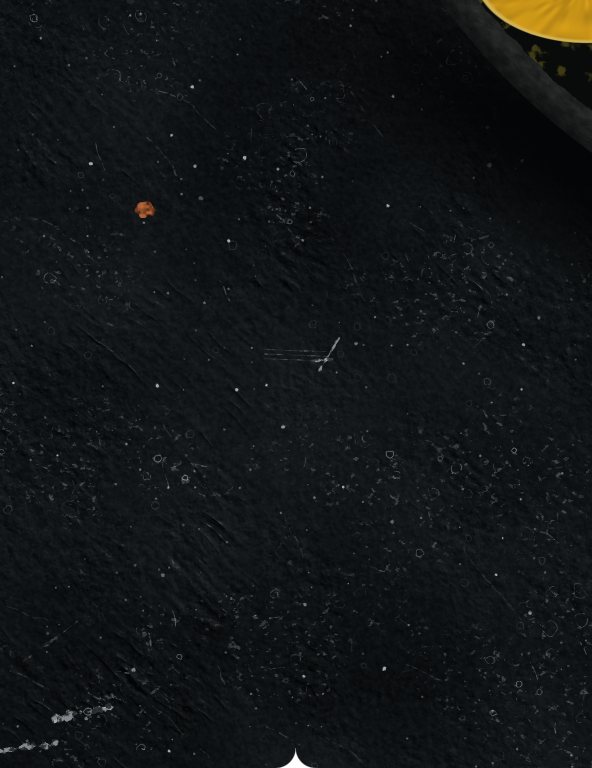
Reproduce this texture procedurally as a Shadertoy shader.

```glsl
float hash(vec2 p) {
    return fract(sin(dot(p, vec2(127.1, 311.7))) * 43758.5453);
}

float noise(vec2 p) {
    vec2 i = floor(p), f = fract(p);
    f = f * f * (3.0 - 2.0 * f);
    return mix(mix(hash(i), hash(i + vec2(1, 0)), f.x),
               mix(hash(i + vec2(0, 1)), hash(i + vec2(1, 1)), f.x), f.y);
}

float fbm(vec2 p) {
    float sum = 0.0, amp = 0.5;
    for (int i = 0; i < 4; i++) {
        p = mat2(1.6, 1.2, -1.2, 1.6) * p + 7.3;
        sum += amp * noise(p);
        amp *= 0.5;
    }
    return sum;
}

// Soft coverage of a shape from its signed distance
float fill(float d) {
    float px = max(0.8 / iResolution.y, 0.0011);
    return 1.0 - smoothstep(-px, px, d);
}

float segment(vec2 p, vec2 a, vec2 b) {
    vec2 pa = p - a, ba = b - a;
    return length(pa - ba * clamp(dot(pa, ba) / dot(ba, ba), 0.0, 1.0));
}

// Plaster height: fine lumps, with thin broken trowel ridges where worked
float plaster(vec2 p) {
    vec2 q = p + 0.02 * vec2(fbm(p * 5.0), fbm(p * 5.0 + 9.0));
    vec2 s = vec2(dot(q, vec2(0.74, -0.67)), dot(q, vec2(0.67, 0.74)));
    s.y += 0.004 * noise(q * 45.0);
    float worked = smoothstep(0.42, 0.6, fbm(p * 3.0 + 3.0));
    float ridge = 1.0 - abs(2.0 * noise(s * vec2(13.0, 75.0)) - 1.0);
    ridge = pow(ridge, 6.0) * smoothstep(0.4, 0.65, fbm(q * 16.0 + 5.0));
    float strokes = 0.4 * ridge + 0.35 * noise(s * vec2(30.0, 150.0));
    return worked * strokes + 0.8 * fbm(q * 42.0) + 0.3 * fbm(s * vec2(35.0, 70.0));
}

// Scattered dots and wobbly rings, one per cell
float spots(vec2 p, float cells, float radius, float share, bool hollow) {
    vec2 id = floor(p * cells);
    vec2 centre = 0.25 + 0.5 * vec2(hash(id + 3.7), hash(id + 8.1));
    vec2 v = (fract(p * cells) - centre) / cells;
    float r = radius * mix(0.5, 1.2, hash(id + 5.3));
    float d = length(v) + 0.6 * r * (noise(v / r * 1.3 + id * 9.0) - 0.5) - r;
    if (hollow) d = abs(d) - 0.0005;
    return fill(d) * step(hash(id + cells), share) * mix(0.3, 1.0, hash(id + 1.9));
}

// Ragged scratches, one per cell, spread around the trowel direction
float scratches(vec2 p, float cells, float share, float spread) {
    vec2 id = floor(p * cells);
    vec2 v = (fract(p * cells) - 0.4 - 0.2 * hash(id + 4.0)) / cells;
    v += 0.006 * (vec2(noise(p * 70.0), noise(p * 70.0 + 5.0)) - 0.5);
    float a = -0.78 + spread * (hash(id + 2.0) - 0.5);
    vec2 reach = vec2(cos(a), sin(a)) * mix(0.1, 0.38, hash(id + 6.0)) / cells;
    float d = segment(v, -reach, reach) - 0.0012 * noise(p * 150.0);
    return fill(d) * step(hash(id + cells), share) * mix(0.3, 1.0, hash(id + 7.0));
}

void mainImage(out vec4 fragColor, in vec2 fragCoord) {
    vec2 p = fragCoord / iResolution.y;

    // Lit plaster: calm dark areas and rougher ones with sparse glints
    float relief = plaster(p) - plaster(p + vec2(0.0013, 0.0018));
    float cloud = fbm(p * 2.6 + 2.0);
    float patches = smoothstep(0.42, 0.6, fbm(p * 4.0 + 20.0));
    float rough = mix(0.55, 1.25, smoothstep(0.36, 0.58, fbm(p * 4.5 + 11.0)));
    float tone = 0.31 + 0.9 * (cloud - 0.47) + 2.5 * rough * relief;
    tone += 0.75 * (fbm(p * 120.0) - 0.47);
    vec3 col = mix(vec3(0.040, 0.049, 0.057), vec3(0.11, 0.13, 0.14), clamp(tone, -0.4, 1.5));
    float glint = smoothstep(0.13, 0.32, relief * rough) * smoothstep(0.4, 0.6, fbm(p * 65.0 + 4.0));

    // Pale wear: dots, rings, scratches and chalky rubs
    float broken = smoothstep(0.36, 0.58, fbm(p * 100.0));
    float wear = 0.25 * glint;
    wear += 1.1 * spots(p, 21.0, 0.0023, 0.14, false);
    wear += 0.7 * spots(p + 0.37, 55.0, 0.0013, 0.08, false);
    wear += 0.55 * broken * patches * spots(p + 0.13, 24.0, 0.0085, 0.3, true);
    wear += 0.75 * mix(0.3, 1.0, patches) * spots(p + 0.71, 30.0, 0.0045, 0.09, true);
    wear += 0.2 * broken * scratches(p + 0.05, 5.0, 0.6, 0.4);
    wear += 0.35 * broken * scratches(p, 12.0, 0.35, 1.3);
    wear += 0.6 * broken * patches * scratches(p + 0.29, 30.0, 0.4, 2.2);
    wear += 0.3 * patches * smoothstep(0.6, 0.78, fbm(p * vec2(75.0, 95.0)));

    // Long scrapes in the middle and the lower left
    float ragged = 0.008 * (fbm(p * 60.0) - 0.47);
    float scrape = fill(segment(p, vec2(0.416, 0.518), vec2(0.442, 0.560)) - 0.0012 + 0.6 * ragged);
    scrape += fill(segment(p, vec2(0.405, 0.530), vec2(0.432, 0.533)) - 0.0015 + 0.6 * ragged);
    for (int i = 0; i < 3; i++) {
        float y = 0.530 + 0.006 * float(i);
        scrape += 0.65 * fill(segment(p, vec2(0.345, y + 0.003), vec2(0.425, y)) - 0.0004 + 0.3 * ragged);
    }
    scrape += fill(segment(p, vec2(0.0, 0.022), vec2(0.07, 0.032)) - 0.003 + 2.0 * ragged);
    scrape += fill(segment(p, vec2(0.07, 0.064), vec2(0.145, 0.080)) - 0.003 + 2.0 * ragged);
    scrape += 0.4 * fill(segment(p, vec2(0.03, 0.138), vec2(0.10, 0.190)) - 0.001 + ragged);
    wear += 0.75 * scrape * mix(0.25, 1.0, broken);
    col = mix(col, vec3(0.66, 0.69, 0.71), clamp(wear, 0.0, 0.95));

    // Brown crumb
    vec2 c = p - vec2(0.191, 0.725);
    float crumb = fill(length(c) - 0.010 + 0.014 * (noise(p * 150.0) - 0.5));
    col = mix(col, mix(vec3(0.25, 0.11, 0.05), vec3(0.75, 0.43, 0.24), noise(p * 260.0)), crumb);

    // Bowl shadow, scuffed rim and dark inside
    float bowl = length(p - vec2(1.300, 1.529)) - 0.9;
    float shade = (1.0 - smoothstep(0.03, 0.20, bowl)) * (1.0 - 0.6 * smoothstep(0.85, 1.03, p.y));
    col = mix(col, vec3(0.012, 0.015, 0.018), 0.93 * shade);
    vec3 rim = vec3(0.125, 0.132, 0.128) * (0.6 + 0.7 * fbm(p * 45.0) + relief);
    rim *= mix(0.6, 1.1, smoothstep(0.0, 0.03, -bowl));
    col = mix(col, rim, fill(bowl));
    float herbs = smoothstep(0.52, 0.7, fbm(p * 32.0));
    vec3 inside = mix(vec3(0.035, 0.04, 0.04), vec3(0.24, 0.23, 0.08), herbs);
    col = mix(col, inside, fill(bowl + 0.043 + 0.01 * (fbm(p * 25.0) - 0.5)));

    // Lemon slice with a pale peel
    vec2 l = (p - vec2(0.765, 1.03)) / vec2(0.146, 0.086);
    float lemon = (length(l) - 1.0) * 0.09;
    vec3 flesh = vec3(0.77, 0.57, 0.09) * (0.9 + 0.2 * noise(vec2(atan(l.y, l.x) * 12.0, length(l) * 5.0)));
    flesh = mix(flesh, vec3(0.82, 0.70, 0.33), smoothstep(-0.006, -0.002, lemon));
    col = mix(col, flesh, fill(lemon));

    // White notch between two rounded corners
    vec2 n = vec2(abs(p.x - 0.385), p.y) - 0.026;
    float notch = fill(0.026 - length(n)) * step(max(n.x, n.y), 0.0);
    col = mix(col, vec3(1.0), notch);

    fragColor = vec4(col, 1.0);
}
```
